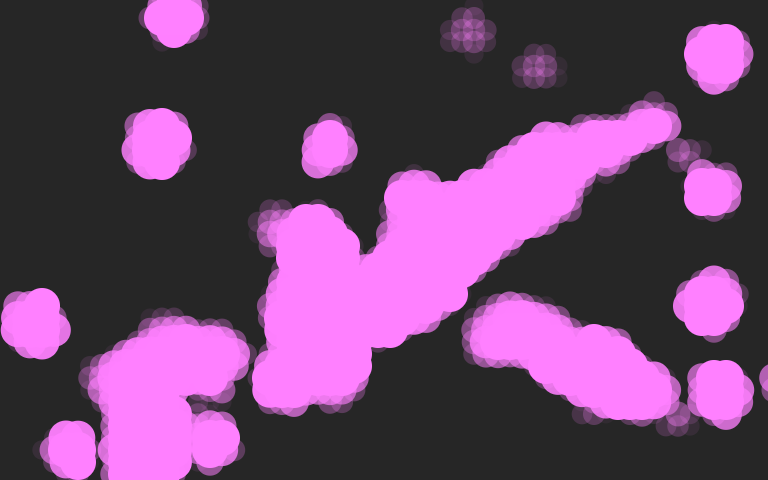
Reproduce this background procedurally as a WebGL 2 fragment shader.

```glsl
#version 300 es
precision highp float;

uniform vec2 u_resolution;
out vec4 fragColor;

const vec3 CHARCOAL = vec3(0.15);
const vec3 PINK = vec3(1.0, 0.5, 1.0);
const float PITCH = 0.025;    // spacing of the disc lattice
const float ISLE_PITCH = 0.26; // spacing of the scattered islands

// Spines of the large masses, and the half-width of each
const vec4 SPINES[6] = vec4[6](
    vec4(0.675, 0.27, 0.663, 0.46), vec4(0.79, 0.365, 1.135, 0.655),
    vec4(1.135, 0.68, 1.365, 0.735), vec4(0.29, 0.22, 0.45, 0.27),
    vec4(0.31, 0.21, 0.30, 0.04), vec4(1.075, 0.30, 1.345, 0.19));
const float WIDTHS[6] = float[6](0.064, 0.06, 0.024, 0.036, 0.058, 0.036);

float hash(vec2 p) {
    vec3 q = fract(vec3(p.xyx) * 0.1031);
    q += dot(q, q.yzx + 33.33);
    return fract((q.x + q.y) * q.z);
}

float noise(vec2 p) {
    vec2 i = floor(p), f = fract(p);
    f = f * f * (3.0 - 2.0 * f);
    return mix(mix(hash(i), hash(i + vec2(1, 0)), f.x),
               mix(hash(i + vec2(0, 1)), hash(i + vec2(1, 1)), f.x), f.y);
}

float segmentDistance(vec2 p, vec2 a, vec2 b) {
    vec2 ab = b - a;
    return length(p - a - ab * clamp(dot(p - a, ab) / dot(ab, ab), 0.0, 1.0));
}

// Heat of a lattice point: 1 inside a mass, fading to 0 past its rim
float heatAt(vec2 p, vec2 cell) {
    float patches = noise(p * 9.0 + 40.0);
    float reach = 0.026 + 0.055 * smoothstep(0.6, 0.9, patches);
    float ragged = 0.016 * (hash(cell + 71.0) - 0.5);

    // Large masses with wavy borders
    float d = 1.0;
    for (int i = 0; i < 6; i++) {
        d = min(d, segmentDistance(p, SPINES[i].xy, SPINES[i].zw) - WIDTHS[i]);
    }
    d += ragged + 0.05 * (noise(p * 11.0 + 7.0) - 0.5);
    float heat = clamp(1.0 - d / reach, 0.0, 1.0);

    // Scattered islands, a few of them faint
    vec2 home = floor(p / ISLE_PITCH);
    for (int y = -1; y <= 1; y++) {
        for (int x = -1; x <= 1; x++) {
            vec2 id = home + vec2(x, y) + 20.0;
            float pick = hash(id + 3.0);
            if (pick > 0.68) continue;
            vec2 jitter = vec2(hash(id + 11.0), hash(id + 29.0));
            vec2 centre = (id - 20.0 + 0.15 + 0.7 * jitter) * ISLE_PITCH;
            float size = mix(0.024, 0.042, hash(id + 53.0));
            float strength = pick > 0.6 ? 0.25 : 1.0;
            float rim = length(p - centre) - size + ragged;
            heat = max(heat, strength * clamp(1.0 - rim / 0.024, 0.0, 1.0));
        }
    }
    return heat;
}

void main() {
    vec2 p = gl_FragCoord.xy / u_resolution.y;
    float pixel = 1.0 / u_resolution.y;
    vec2 home = floor(p / PITCH);

    // Overlapping translucent discs, larger and denser where hotter
    float clearness = 1.0;
    for (int y = -2; y <= 2; y++) {
        for (int x = -2; x <= 2; x++) {
            vec2 cell = home + vec2(x, y);
            vec2 centre = (cell + 0.5) * PITCH;
            float heat = heatAt(centre, cell);
            if (heat < 0.04) continue;
            float radius = mix(0.0185, 0.0375, heat);
            float cover = clamp((radius - length(p - centre)) / pixel + 0.5, 0.0, 1.0);
            clearness *= 1.0 - cover * heat;
        }
    }
    fragColor = vec4(mix(PINK, CHARCOAL, clearness), 1.0);
}
```
